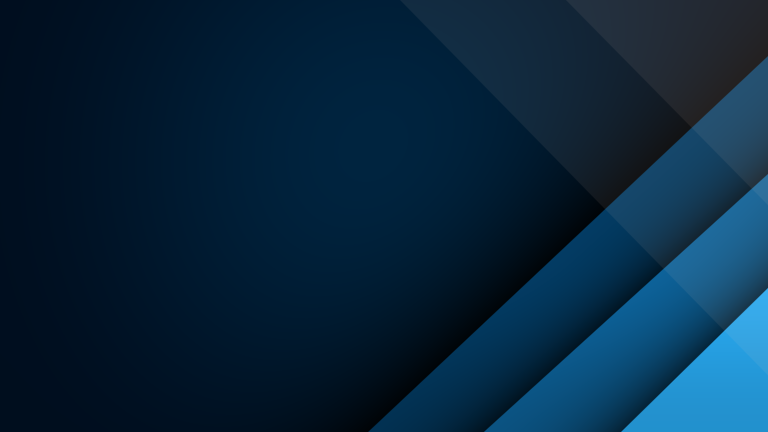
Write a Shadertoy shader that draws this background.

```glsl
// Deep blue backdrop with three rising diagonal bands and two translucent sheets.
// Each shape is a half-plane with a signed distance; every band casts a soft
// shadow on the layers below it, and the sheets veil everything last.

const int BAND_COUNT = 3;
const int SHEET_COUNT = 2;

// Backdrop
const vec3 BACK_EDGE = vec3(0.000, 0.055, 0.120);
const vec3 BACK_CORE = vec3(0.000, 0.145, 0.255);
const vec2 GLOW_CENTER = vec2(0.90, 0.62);
const vec2 GLOW_RADIUS = vec2(1.00, 1.05);

// Bands: x where the edge meets the bottom, and its slope
const vec2 BAND_EDGE[BAND_COUNT] = vec2[](
    vec2(0.852, 0.940), vec2(1.120, 0.908), vec2(1.4375, 0.980));
const vec3 BAND_COLOR[BAND_COUNT] = vec3[](
    vec3(0.010, 0.230, 0.385), vec3(0.050, 0.380, 0.595), vec3(0.150, 0.630, 0.895));
const vec2 BAND_SHADOW[BAND_COUNT] = vec2[](   // strength, width
    vec2(0.85, 0.130), vec2(0.65, 0.075), vec2(0.62, 0.085));
const float BAND_FOOT_LIGHT = 0.90;
const float BAND_TOP_LIGHT = 1.08;

// Sheets: x where the edge meets the top, and its slope
const vec2 SHEET_EDGE[SHEET_COUNT] = vec2[](
    vec2(0.926, -1.020), vec2(1.310, -1.015));
const vec3 SHEET_COLOR = vec3(0.95, 0.82, 0.76);
const float SHEET_ALPHA = 0.075;

// Signed distance to a sloped line through anchor, positive on its right
float rightOfLine(vec2 p, vec2 anchor, float slope) {
    vec2 normal = normalize(vec2(abs(slope), -sign(slope)));
    return dot(p - anchor, normal);
}

float coverage(float dist, float pixel) {
    return smoothstep(-0.75 * pixel, 0.75 * pixel, dist);
}

vec3 backdrop(vec2 p) {
    float reach = length((p - GLOW_CENTER) / GLOW_RADIUS);
    return mix(BACK_CORE, BACK_EDGE, smoothstep(0.0, 1.0, reach));
}

void mainImage(out vec4 fragColor, in vec2 fragCoord) {
    vec2 p = fragCoord / iResolution.y;
    float pixel = 1.0 / iResolution.y;
    vec3 color = backdrop(p);

    // Bands, each shading what lies beneath before covering it
    float light = mix(BAND_FOOT_LIGHT, BAND_TOP_LIGHT, smoothstep(0.0, 0.4, p.y));
    for (int i = 0; i < BAND_COUNT; i++) {
        float dist = rightOfLine(p, vec2(BAND_EDGE[i].x, 0.0), BAND_EDGE[i].y);
        float shadow = BAND_SHADOW[i].x * exp(min(dist, 0.0) / BAND_SHADOW[i].y);
        color *= 1.0 - shadow;
        color = mix(color, BAND_COLOR[i] * light, coverage(dist, pixel));
    }

    // Translucent sheets
    for (int i = 0; i < SHEET_COUNT; i++) {
        float dist = rightOfLine(p, vec2(SHEET_EDGE[i].x, 1.0), SHEET_EDGE[i].y);
        color = mix(color, SHEET_COLOR, SHEET_ALPHA * coverage(dist, pixel));
    }

    fragColor = vec4(color, 1.0);
}
```
